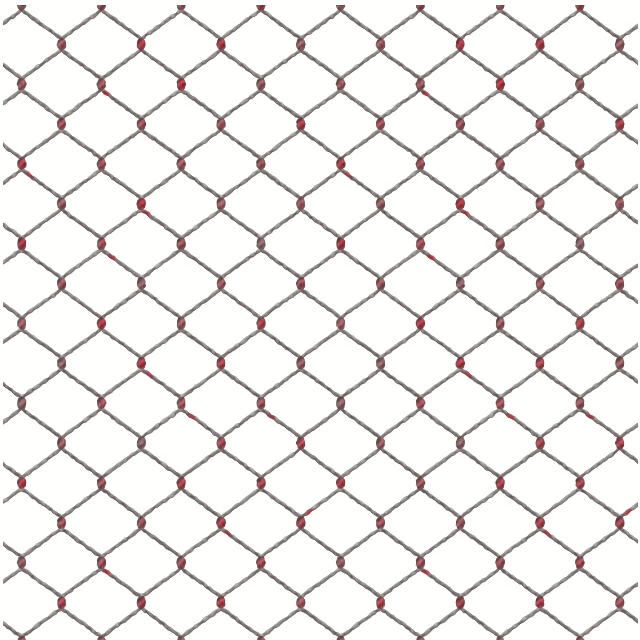
Give the GLSL for this pattern, as a WebGL 1 fragment shader.

```glsl
precision highp float;
// Weathered chain-link mesh on white: wires zigzag between staggered knots.
// Space is folded around the nearest knot, so one signed distance gives all
// four wires; periodic noise adds dents, grime and patches of red paint.

uniform vec2 u_resolution;

#define PITCH 0.0623                // half a mesh period, in canvas units
#define ORIGIN vec2(0.0339, 0.8685) // position of one knot
#define HOOK 0.14                   // height where wires leave a knot
#define WIRE_RADIUS 0.046
#define KNOT_RADII vec2(0.113, 0.162)
#define WEAR_PERIOD 8.0             // wear repeats after this many pitches in x
#define PAPER vec3(1.0, 1.0, 0.995)
#define WIRE_DARK vec3(0.36, 0.33, 0.33)
#define WIRE_LIGHT vec3(0.72, 0.71, 0.69)
#define PAINT_DULL vec3(0.57, 0.39, 0.40)
#define PAINT_RED vec3(0.70, 0.22, 0.27)

float hash(vec2 p) {
  vec3 a = fract(p.xyx * vec3(0.1031, 0.1030, 0.0973));
  a += dot(a, a.yzx + 33.33);
  return fract((a.x + a.y) * a.z);
}

// Value noise; an integer frequency keeps the horizontal repeat seamless.
float noise(vec2 p, float frequency) {
  p *= frequency;
  vec2 i = floor(p);
  vec2 f = fract(p);
  f = f * f * (3.0 - 2.0 * f);
  float period = WEAR_PERIOD * frequency;
  float x0 = mod(i.x, period);
  float x1 = mod(i.x + 1.0, period);
  float low = mix(hash(vec2(x0, i.y)), hash(vec2(x1, i.y)), f.x);
  float high = mix(hash(vec2(x0, i.y + 1.0)), hash(vec2(x1, i.y + 1.0)), f.x);
  return mix(low, high, f.y);
}

// Nearest lattice point whose coordinates have an even sum.
vec2 nearestKnot(vec2 p) {
  vec2 diagonal = floor(vec2(p.x + p.y, p.x - p.y) * 0.5 + 0.5);
  return vec2(diagonal.x + diagonal.y, diagonal.x - diagonal.y);
}

float coverage(float dist, float pixel) {
  return 1.0 - smoothstep(-0.6 * pixel, 0.6 * pixel, dist);
}

void main() {
  vec2 uv = gl_FragCoord.xy / u_resolution;
  float pixel = 1.0 / (min(u_resolution.x, u_resolution.y) * PITCH);
  vec2 p = (uv - ORIGIN) / PITCH;
  vec2 knot = nearestKnot(p);
  vec2 q = p - knot;
  vec2 id = vec2(mod(knot.x, WEAR_PERIOD), knot.y) + 40.0;

  float fine = noise(p, 15.0);
  float coarse = noise(p + 31.0, 6.0);

  // Signed height above the wire, with bent and twisted outlines.
  float slope = 1.0 - 2.0 * HOOK;
  float rise = (abs(q.y) - HOOK - slope * abs(q.x)) / sqrt(1.0 + slope * slope);
  float above = rise * (q.y < 0.0 ? -1.0 : 1.0);
  float twist = sin(p.x * 31.4159 + above * 22.0 + 3.0 * coarse);
  above += 0.022 * (coarse - 0.5);
  float radius = WIRE_RADIUS + 0.007 * twist + 0.02 * (fine - 0.5);
  float wire = coverage(abs(above) - radius, pixel);

  // Wires are lit from above; falling wires are a little darker.
  float falling = q.x * q.y < 0.0 ? 1.0 : 0.0;
  float light = 0.5 + 7.0 * above + 0.14 * twist + 0.5 * (fine - 0.5);
  light -= 0.12 * falling;
  vec3 wireColor = mix(WIRE_DARK, WIRE_LIGHT, clamp(light, 0.0, 1.0));

  // Some knots leave a red patch on one of their right-hand wires.
  float side = hash(id + 7.3) < 0.65 ? -1.0 : 1.0;
  float reach = mix(0.12, 0.28, hash(id + 3.7));
  vec2 patchCenter = vec2(reach, side * (HOOK + slope * reach));
  float patchMask = 1.0 - smoothstep(0.06, 0.15, length(q - patchCenter));
  patchMask *= step(0.74, hash(id + 11.9)) * smoothstep(0.15, 0.5, fine + 0.2);
  wireColor = mix(wireColor, PAINT_RED * (0.72 + 0.4 * light), 0.75 * patchMask);

  // The knot is a tall bead crossed by slanted strands, with a dark rim.
  vec2 bead = q / KNOT_RADII;
  float beadRadius = length(bead) + 0.22 * (fine - 0.5);
  float knotMask = coverage((beadRadius - 1.0) * KNOT_RADII.x, pixel);
  float strand = 0.5 + 0.5 * sin(dot(q, vec2(24.0, -27.0)) + 1.2 + 2.0 * coarse);
  float redness = hash(id);
  vec3 paint = mix(PAINT_DULL, PAINT_RED, 0.2 + 0.75 * redness * redness);
  float bare = 0.55 * smoothstep(0.55, 0.95, hash(id + 19.1));
  paint = mix(paint, vec3(0.50, 0.45, 0.45), bare);
  vec3 knotColor = paint * (0.76 + 0.38 * strand + 0.25 * (fine - 0.5));
  float rim = smoothstep(0.55, 1.05, beadRadius - 0.12 * bead.y);
  knotColor = mix(knotColor, WIRE_DARK, 0.6 * rim);

  vec3 color = mix(PAPER, wireColor, wire);
  color = mix(color, knotColor, knotMask);

  // Thin blank margin on the left, right and top.
  float inside = step(0.004, uv.x) * step(uv.x, 0.9975) * step(uv.y, 0.9925);
  gl_FragColor = vec4(mix(PAPER, color, inside), 1.0);
}
```
